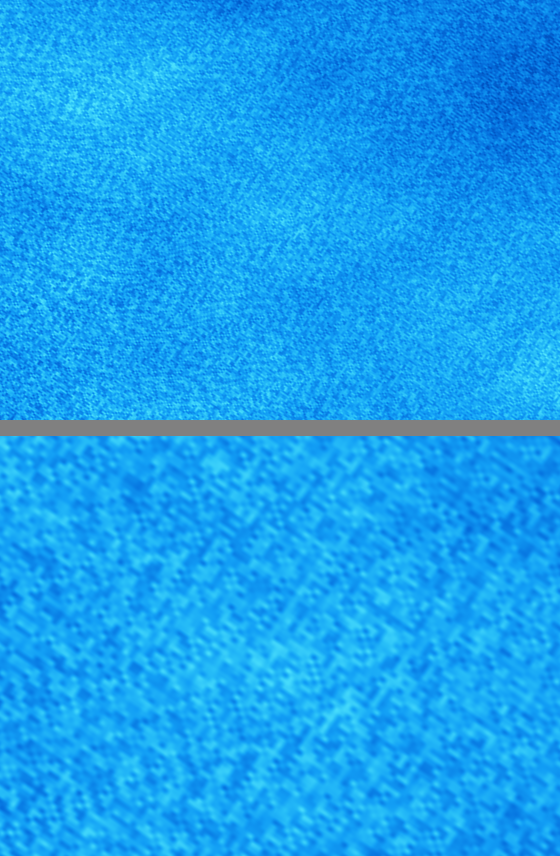
Top: the whole. Bottom: its middle third, enlarged.
This texture is drawn by a Shadertoy shader. Its source:

```glsl
// Bright blue velvet: soft diagonal folds of light under a fine sparkling nap.
#define BASE_TONE 0.635
#define GRAIN_FREQ 215.0
#define GRAIN_AMOUNT 0.31
#define CLUMP_FREQ 95.0
#define CLUMP_AMOUNT 0.11
#define MOTTLE_AMOUNT 0.20
#define SHADOW vec3(0.00, 0.32, 0.75)
#define DEEP vec3(0.02, 0.44, 0.87)
#define AZURE vec3(0.07, 0.62, 0.96)
#define LIGHT vec3(0.15, 0.74, 0.97)
#define GLINT vec3(0.33, 0.91, 0.99)

float hash(vec2 p) {
    return fract(sin(dot(p, vec2(127.1, 311.7))) * 43758.5453);
}

float noise(vec2 p) {
    vec2 i = floor(p), f = fract(p);
    f = f * f * (3.0 - 2.0 * f);
    return mix(mix(hash(i), hash(i + vec2(1, 0)), f.x),
               mix(hash(i + vec2(0, 1)), hash(i + vec2(1, 1)), f.x), f.y);
}

mat2 rotation(float a) {
    return mat2(cos(a), sin(-a), sin(a), cos(a));
}

// Layered noise, centred on zero
float fbm(vec2 p) {
    float sum = 0.0, amp = 0.5;
    for (int i = 0; i < 5; i++) {
        sum += amp * (noise(p) - 0.5);
        p = rotation(0.6) * p * 2.1 + 7.3;
        amp *= 0.55;
    }
    return sum;
}

// Soft elliptical patch, its long axis tilted by angle
float patchAt(vec2 p, vec2 centre, vec2 size, float angle) {
    vec2 q = rotation(angle) * (p - centre) / size;
    return exp(-dot(q, q));
}

// Broad light and shade of the draped cloth
float folds(vec2 p) {
    float tone = BASE_TONE;
    tone -= 0.18 * patchAt(p, vec2(1.32, 0.85), vec2(0.55, 0.30), -0.5);
    tone -= 0.08 * patchAt(p, vec2(0.78, 0.80), vec2(0.32, 0.16), -0.5);
    tone -= 0.07 * patchAt(p, vec2(0.55, 1.03), vec2(0.50, 0.07), 0.0);
    tone -= 0.06 * patchAt(p, vec2(0.14, 0.50), vec2(0.20, 0.06), -0.3);
    tone += 0.10 * patchAt(p, vec2(0.31, 0.79), vec2(0.20, 0.05), 0.7);
    tone += 0.08 * patchAt(p, vec2(0.02, 0.82), vec2(0.16, 0.18), 0.0);
    tone += 0.06 * patchAt(p, vec2(0.12, 0.28), vec2(0.22, 0.13), -0.6);
    tone += 0.05 * patchAt(p, vec2(0.62, 0.52), vec2(0.30, 0.18), -0.6);
    tone += 0.08 * patchAt(p, vec2(1.28, 0.14), vec2(0.30, 0.20), -0.6);
    return tone;
}

// Tone to colour
vec3 velvet(float t) {
    vec3 c = mix(SHADOW, DEEP, smoothstep(0.28, 0.46, t));
    c = mix(c, AZURE, clamp((t - 0.44) / 0.18, 0.0, 1.0));
    c = mix(c, LIGHT, clamp((t - 0.62) / 0.12, 0.0, 1.0));
    return mix(c, GLINT, clamp((t - 0.74) / 0.17, 0.0, 1.0));
}

void mainImage(out vec4 fragColor, in vec2 fragCoord) {
    vec2 p = fragCoord / iResolution.y;

    // Folds broken up by brushed mottling
    vec2 brushed = rotation(0.5) * p;
    float tone = folds(p + 0.08 * fbm(p * 5.0));
    tone += MOTTLE_AMOUNT * fbm(brushed * vec2(5.0, 8.0) + 3.0);

    // Fine nap, coarser in contrast toward the lower left
    float relief = 0.9 + 0.3 * patchAt(p, vec2(0.0, 0.15), vec2(0.5, 0.5), 0.0);
    vec2 nap = rotation(-0.6) * p;
    float grain = noise(nap * GRAIN_FREQ * vec2(0.85, 1.15)) - 0.5;
    float clump = noise(brushed * CLUMP_FREQ + 19.0) - 0.5;
    tone += relief * (GRAIN_AMOUNT * grain + CLUMP_AMOUNT * clump);

    fragColor = vec4(velvet(tone), 1.0);
}
```
